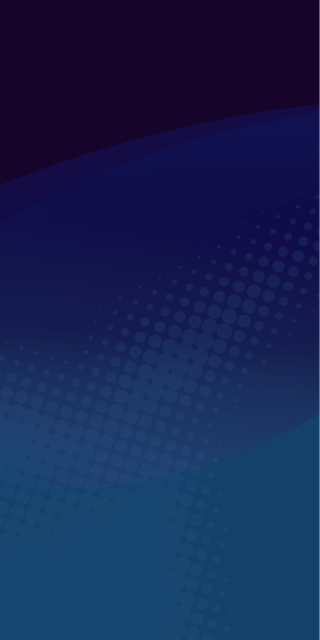
Write a Shadertoy shader that draws this background.

```glsl
// A dark violet sky above a curved indigo sheet that fades down to teal,
// overlaid by a tilted halftone grid. Parabolas bound the sheet, and a
// smooth radius field built from three soft shapes sizes the dots.

// Coordinates: x runs 0..1 over the width, y runs upward in the same unit.

float segmentParam(vec2 p, vec2 a, vec2 b) {
    return clamp(dot(p - a, b - a) / dot(b - a, b - a), 0.0, 1.0);
}

// Dot radius as a fraction of the grid spacing
float dotSize(vec2 p) {
    // Diagonal ridge rising to the right, with a gentler upper flank
    vec2 a = vec2(0.26, 0.594), b = vec2(1.042, 1.297);
    float t = segmentParam(p, a, b);
    vec2 away = p - mix(a, b, t);
    float slope = away.y > 0.0 ? 1.85 : 2.3;
    float ridge = 0.62 - 0.45 * abs(t - 0.35) - slope * length(away);

    // Round patch at the left edge
    float patchLeft = 0.75 - 2.1 * distance(p, vec2(0.026, 0.607));

    // Solid corner below, bounded by a slanted top and a right side
    vec2 outside = vec2(0.92 * (p.y - 0.242 - 0.42 * p.x),
                        p.x - 0.525 + 0.08 * p.y);
    float corner = 0.70 - 2.75 * length(max(outside, 0.0));
    corner += 0.8 * max(0.0, -max(outside.x, outside.y));

    return length(max(vec3(ridge, patchLeft, corner), 0.0));
}

// Coverage of the halftone dots
float halftone(vec2 p, float pixel) {
    const float spacing = 0.049;
    vec2 origin = vec2(0.685, 1.073);
    vec2 axis = normalize(vec2(17.9, -5.8));
    mat2 turn = mat2(axis, vec2(-axis.y, axis.x));
    vec2 cell = round((p - origin) * turn / spacing);
    float d = 1.0;
    for (int j = -1; j <= 1; j++) {
        for (int i = -1; i <= 1; i++) {
            vec2 center = origin + turn * (cell + vec2(i, j)) * spacing;
            float size = dotSize(center);
            if (size > 0.02) d = min(d, distance(p, center) - spacing * size);
        }
    }
    return 1.0 - smoothstep(-0.7 * pixel, 0.7 * pixel, d);
}

// Vertical fade of the indigo sheet
vec3 sheetColor(float h, float x) {
    vec3 c = mix(vec3(0.12, 0.245, 0.43), vec3(0.10, 0.19, 0.37),
                 smoothstep(0.52, 0.82, h));
    c = mix(c, vec3(0.08, 0.11, 0.31), smoothstep(0.76, 0.99, h));
    vec3 dusk = mix(vec3(0.065, 0.06, 0.295), vec3(0.062, 0.045, 0.28), x);
    c = mix(c, dusk, smoothstep(0.92, 1.34, h));
    return mix(c, vec3(0.065, 0.065, 0.31), smoothstep(1.2 + 0.16 * x, 1.6, h));
}

void mainImage(out vec4 fragColor, in vec2 fragCoord) {
    vec2 p = fragCoord / iResolution.xy * vec2(1.0, 2.0);
    float pixel = 1.0 / iResolution.x;
    float x = p.x;

    // Curved boundaries
    float outerArc = 1.422 + 0.396 * x - 0.144 * x * x;
    float innerArc = 1.302 + 0.563 * x - 0.217 * x * x;
    float lowerArc = 0.474 + 0.355 * (x - 0.19) * (x - 0.19);

    // Teal ground and indigo sheet, merging softly on the left
    vec3 teal = vec3(0.08, 0.25, 0.41);
    vec3 sheet = sheetColor(p.y + 0.06 * (x - 0.5), x);
    float merge = (1.0 - smoothstep(0.0, 0.3, x))
                * (1.0 - smoothstep(0.46, 0.68, p.y));
    sheet = mix(sheet, teal, merge);
    vec3 color = mix(teal, sheet, smoothstep(-pixel, pixel, p.y - lowerArc));

    // Dots, bluer toward the bottom
    vec3 dotColor = mix(vec3(0.13, 0.37, 0.58), vec3(0.18, 0.36, 0.57),
                        smoothstep(0.4, 0.7, p.y));
    color = mix(color, dotColor, 0.19 * halftone(p, pixel));

    // Darker rim and violet sky
    vec3 rim = vec3(0.08, 0.045, 0.265);
    color = mix(color, rim, 0.85 * smoothstep(-0.006, 0.006, p.y - innerArc));
    color = mix(color, vec3(0.09, 0.015, 0.167),
                smoothstep(-pixel, pixel, p.y - outerArc));

    // Thin pale line along the right side
    color = mix(color, vec3(0.85, 0.88, 0.95), 0.4 * smoothstep(0.995, 0.998, x));

    fragColor = vec4(color, 1.0);
}
```
